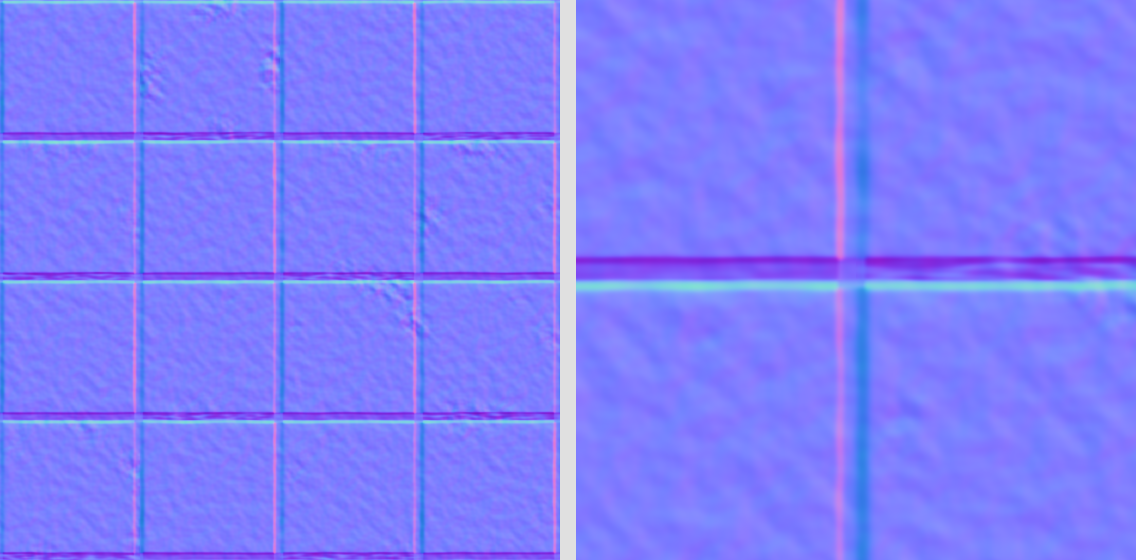
Left: the whole. Right: its middle third, enlarged.
Reproduce this texture map procedurally as a WebGL 2 fragment shader.

```glsl
#version 300 es
precision highp float;
// Tangent-space normal map of a 4 x 4 grid of worn square tiles.
// Joint profiles give analytic slopes, wrapping gradient noise gives the
// surface grain; the summed slope is normalised and packed into RGB.

uniform vec2 u_resolution;
out vec4 outColor;

const float TILES = 4.0;            // repeats per side
const float TAU = 6.2831853;

// Edge positions and widths, in tile units measured from the cell border
const float RIGHT_POS = -0.038, RIGHT_WIDTH = 0.011;
const float LEFT_POS = 0.016, LEFT_WIDTH = 0.018;
const float TOP_POS = -0.014, TOP_WIDTH = 0.012;
const float BOTTOM_POS = 0.048, BOTTOM_WIDTH = 0.010;

// Edge slopes: x = crisp tiles, y = worn tiles
const vec2 RIGHT_SLOPE = vec2(0.95, 0.48);
const vec2 LEFT_SLOPE = vec2(0.42, 0.62);
const float TOP_SLOPE = 0.80;
const float BOTTOM_SLOPE = 0.55;
const float GROOVE_SLOPE = 0.38;

const float GRAIN = 0.042;          // slope of each grain octave
const float WEAR = 2.2;             // extra grain in chipped patches
const float CRACK = 0.75;           // roughness inside worn grooves
const float WOBBLE = 0.005;         // waviness of the edges
const vec2 LEAN = vec2(-0.008, -0.016);
const float STEP = 0.0012;          // finite difference, canvas units

float hash(vec2 cell, float seed) {
    uvec2 v = uvec2(cell) * 1664525u + uvec2(uint(seed) * 747796405u + 1013904223u);
    v.x += v.y * 1664525u;
    v.y += v.x * 22695477u;
    v ^= v >> 16u;
    v.x += v.y * 1664525u;
    v.x ^= v.x >> 15u;
    return float(v.x & 65535u) / 65536.0;
}

float cornerDot(vec2 cell, vec2 offset, vec2 period, float seed) {
    float angle = TAU * hash(mod(cell, period), seed);
    return dot(vec2(cos(angle), sin(angle)), offset);
}

// Gradient noise that wraps after a whole number of cells
float noise(vec2 p, vec2 period, float seed) {
    vec2 c = floor(p), f = p - c;
    vec2 w = f * f * f * (f * (f * 6.0 - 15.0) + 10.0);
    vec2 e = vec2(1.0, 0.0);
    float low = mix(cornerDot(c, f, period, seed),
                    cornerDot(c + e.xy, f - e.xy, period, seed), w.x);
    float high = mix(cornerDot(c + e.yx, f - e.yx, period, seed),
                     cornerDot(c + e.xx, f - e.xx, period, seed), w.x);
    return mix(low, high, w.y);
}

float ridge(float d, float center, float width) {
    float t = (d - center) / width;
    return exp(-t * t);
}

float window(float d, float from, float to, float soft) {
    return smoothstep(from - soft, from + soft, d) * (1.0 - smoothstep(to - soft, to + soft, d));
}

// Surface height: diagonal lumps plus finer even grain
float grainHeight(vec2 uv) {
    vec2 slant = vec2(uv.x + uv.y, uv.y - uv.x);
    float h = noise(slant * vec2(38.0, 22.0), vec2(38.0, 22.0), 1.0) / 45.0;
    h += noise(uv * 44.0, vec2(44.0), 2.0) / 44.0;
    h += noise(uv * 92.0, vec2(92.0), 3.0) / 120.0;
    return h * GRAIN;
}

void main() {
    vec2 uv = gl_FragCoord.xy / u_resolution;
    vec2 grid = uv * TILES;
    vec2 tile = floor(grid), local = fract(grid);
    vec2 joint = floor(grid + 0.5);
    vec2 d = grid - joint;

    // Uneven edges
    float ripple = noise(uv * 36.0, vec2(36.0), 4.0);
    float patchy = noise(uv * 14.0, vec2(14.0), 5.0);
    d += WOBBLE * vec2(ripple, patchy);
    float vary = 1.0 + 0.5 * patchy + 0.35 * ripple;

    // Crisp and worn tiles alternate like a chequerboard
    float wornSide = mod(joint.x + tile.y, 2.0);
    float wornBase = 1.0 - mod(tile.x + joint.y, 2.0);

    // Upright joints: right edge of one tile, left edge of the next
    float chip = ridge(local.y, 0.26, 0.10) * (0.5 + ripple);
    float side = mix(RIGHT_SLOPE.x, RIGHT_SLOPE.y, wornSide) * vary
               * ridge(d.x, RIGHT_POS, RIGHT_WIDTH);
    side -= mix(LEFT_SLOPE.x, LEFT_SLOPE.y, wornSide) * (vary + 0.6 * chip)
          * ridge(d.x, LEFT_POS, LEFT_WIDTH);
    side *= 1.0 - 0.85 * window(d.y, -0.018, 0.048, 0.008);

    // Level joints: bright top edge, dark bottom edge, sloping groove
    float groove = window(d.y, 0.0, 0.052, 0.007);
    float crack = noise(uv * vec2(40.0, 170.0), vec2(40.0, 170.0), 6.0);
    float level = TOP_SLOPE * vary * ridge(d.y, TOP_POS, TOP_WIDTH);
    level += 0.10 * ridge(d.y, TOP_POS - 0.02, 0.035);
    level -= BOTTOM_SLOPE * ridge(d.y, BOTTOM_POS, BOTTOM_WIDTH);
    level -= groove * (GROOVE_SLOPE + CRACK * crack * mix(0.25, 1.0, wornBase));
    level *= 1.0 - 0.6 * window(d.x, -0.042, 0.022, 0.008);

    // Grain, stronger in scattered patches near the rims
    float h = grainHeight(uv);
    vec2 grain = vec2(h - grainHeight(uv + vec2(STEP, 0.0)),
                      h - grainHeight(uv + vec2(0.0, STEP))) / STEP;
    float rim = 1.0 - smoothstep(0.05, 0.24, min(abs(d.x), abs(d.y)));
    float worn = smoothstep(0.0, 0.35, noise(uv * 9.0, vec2(9.0), 7.0));
    grain *= 1.0 + WEAR * rim * worn * hash(tile, 8.0);

    vec3 normal = normalize(vec3(vec2(side, level) + grain + LEAN, 1.0));
    outColor = vec4(0.5 + 0.5 * normal, 1.0);
}
```
